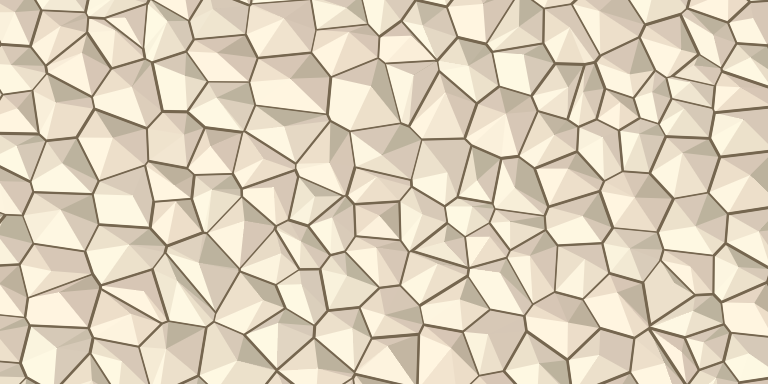
Give the GLSL for this pattern, as a WebGL 1 fragment shader.

```glsl
precision highp float;

uniform vec2 u_resolution;

const float CELLS = 8.7;                  // cells per canvas height
const vec2 SPACING = vec2(1.18, 1.0);     // columns are staggered like a honeycomb
const vec2 LIGHT = vec2(-0.72, -0.69);
const vec2 PEAK_SHIFT = vec2(0.02, 0.15);

const vec3 CREAM = vec3(1.00, 0.97, 0.89);
const vec3 SAND = vec3(0.93, 0.88, 0.80);
const vec3 DUSK = vec3(0.845, 0.785, 0.72);
const vec3 SHADOW = vec3(0.74, 0.70, 0.62);
const vec3 GROUT = vec3(0.46, 0.40, 0.31);

vec2 hash2(vec2 p) {
  vec2 q = vec2(dot(p, vec2(127.1, 311.7)), dot(p, vec2(269.5, 183.3)));
  return fract(sin(q) * 43758.5453);
}

float cornerSlope(vec2 corner, vec2 offset) {
  return dot(hash2(corner) * 2.0 - 1.0, offset);
}

float gradientNoise(vec2 p) {
  vec2 i = floor(p);
  vec2 f = p - i;
  vec2 u = f * f * f * (f * (f * 6.0 - 15.0) + 10.0);
  vec2 e = vec2(1.0, 0.0);
  float low = mix(cornerSlope(i, f), cornerSlope(i + e.xy, f - e.xy), u.x);
  float high = mix(cornerSlope(i + e.yx, f - e.yx), cornerSlope(i + e.xx, f - e.xx), u.x);
  return mix(low, high, u.y);
}

// Slow displacement that crowds some regions and opens others
vec2 drift(vec2 id) {
  vec2 q = id * 0.31 + 4.3;
  return vec2(gradientNoise(q), gradientNoise(q + 31.7));
}

// Staggered lattice point; the drift also sets how irregular a region is
vec2 site(vec2 id) {
  vec2 flow = drift(id);
  float jitter = clamp(0.72 + 1.1 * flow.x, 0.45, 1.2);
  vec2 p = id + 0.5 + vec2(0.0, 0.5 * mod(id.x, 2.0) - 0.25);
  return (p + 1.1 * flow + jitter * (hash2(id) - 0.5)) * SPACING;
}

vec2 nearestId(vec2 p) {
  vec2 q = p / SPACING;
  vec2 base = floor(q - 1.1 * drift(q - 0.5));
  vec2 best = base;
  float bestDist = 1e3;
  for (int y = -2; y <= 2; y++) {
    for (int x = -2; x <= 2; x++) {
      vec2 id = base + vec2(float(x), float(y));
      vec2 d = site(id) - p;
      float dist = dot(d, d);
      if (dist < bestDist) {
        bestDist = dist;
        best = id;
      }
    }
  }
  return best;
}

// Stepped stone colours, from shaded to lit
vec3 stone(float tone) {
  vec3 c = mix(SHADOW, DUSK, smoothstep(-0.93, -0.80, tone));
  c = mix(c, SAND, smoothstep(-0.30, -0.05, tone));
  return mix(c, CREAM, smoothstep(0.60, 0.80, tone));
}

vec3 pyramids(vec2 p, float pixel) {
  vec2 id = nearestId(p);
  vec2 center = site(id);
  vec2 local = p - center;

  // Facets hold the slope in xy, the depth below the peak in z, the tone in w
  vec4 front = vec4(0.0, 0.0, -1e3, 0.0);
  vec4 next = front;
  float gap = 1e3;
  for (int y = -2; y <= 2; y++) {
    for (int x = -2; x <= 2; x++) {
      if (x == 0 && y == 0) continue;
      vec2 other = id + vec2(float(x), float(y));
      vec2 r = site(other) - center;
      float len = length(r);
      float halfWidth = mix(0.016, 0.036, hash2(id + other + 0.5).x);
      gap = min(gap, 0.5 * len - dot(local, r) / len - halfWidth);

      vec2 slope = r / max(0.5 * len * len - dot(PEAK_SHIFT, r), 0.004);
      float variation = 0.45 * (hash2(id * 1.7 + other * 2.3).y - 0.5);
      float tone = dot(r / len, LIGHT) + variation;
      vec4 facet = vec4(slope, dot(local - PEAK_SHIFT, slope), tone);
      if (facet.z > front.z) {
        next = front;
        front = facet;
      } else if (facet.z > next.z) {
        next = facet;
      }
    }
  }

  // Smooth ridge between the two leading facets
  float ridge = (front.z - next.z) / max(length(front.xy - next.xy), 1e-4);
  float share = 0.5 + 0.5 * clamp(2.0 * ridge / pixel, 0.0, 1.0);
  vec3 color = mix(stone(next.w), stone(front.w), share);
  color *= mix(vec3(1.0, 0.988, 0.985), vec3(0.995, 1.006, 1.0), hash2(id + 7.0).x);

  return mix(GROUT, color, smoothstep(-0.6 * pixel, 0.6 * pixel, gap));
}

void main() {
  vec2 p = gl_FragCoord.xy / u_resolution.y * CELLS;
  gl_FragColor = vec4(pyramids(p, CELLS / u_resolution.y), 1.0);
}
```
